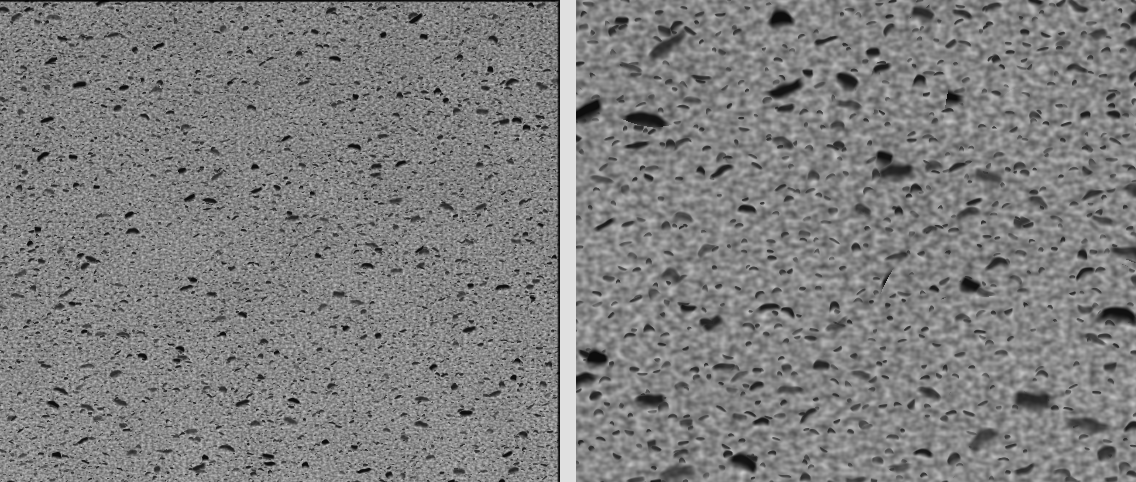
Left, the full canvas; right, a detail of the centre.
Give the GLSL for this texture, as a WebGL 2 fragment shader.

```glsl
#version 300 es
precision highp float;
// Grey, finely grained plaster, pocked by dark crescent-shaped pits.
// Three grids of jittered cells scatter arched pits from large to tiny;
// gradient noise supplies the grain, clustering and ragged pit outlines.

#define BASE_TONE 0.530
#define TONE_DRIFT 0.045
#define GRAIN_FREQ 165.0
#define GRAIN_GAIN 0.25
#define PIT_TONE 0.05
#define PIT_CELL 0.046
#define CELL_SHRINK 0.52
#define PIT_DENSITY 0.42
#define PIT_DEPTH 1.0
#define TILT_RANGE 0.55
#define RAGGEDNESS 0.0022
#define BORDER_WIDTH 0.0035

uniform vec2 u_resolution;
out vec4 outColor;

vec4 hash4(vec2 p) {
    vec4 q = fract(p.xyxy * vec4(0.1031, 0.1030, 0.0973, 0.1099));
    q += dot(q, q.wzxy + 33.33);
    return fract((q.xxyz + q.yzzw) * q.zywx);
}

// Gradient noise, roughly -0.7 to 0.7
float cornerValue(vec2 cell, vec2 offset) {
    float angle = 6.2832 * hash4(cell + 71.0).x;
    return dot(vec2(cos(angle), sin(angle)), offset);
}

float gradientNoise(vec2 p) {
    vec2 i = floor(p), f = p - i;
    vec2 s = f * f * f * (f * (f * 6.0 - 15.0) + 10.0);
    vec2 e = vec2(1.0, 0.0);
    float low = mix(cornerValue(i, f), cornerValue(i + e, f - e), s.x);
    float high = mix(cornerValue(i + e.yx, f - e.yx),
                     cornerValue(i + e.xx, f - e.xx), s.x);
    return mix(low, high, s.y);
}

// One arched pit: x = shadow with a crisp upper rim, y = lit lower lip
vec2 pitShade(vec2 p, float halfWidth, float thickness, float bow, float pixel) {
    float x = p.x / halfWidth;
    float taper = thickness * (1.0 - 0.5 * min(x * x, 1.0));
    float depth = (0.5 * thickness - p.y - bow * thickness * x * x) / taper;
    float soft = max(0.22, 0.7 * pixel / thickness);
    float sides = 1.0 - smoothstep(0.65, 1.1, abs(x));
    float rim = smoothstep(-soft, soft, depth);
    float shadow = rim * (1.0 - smoothstep(0.45, 1.25, depth));
    float lip = smoothstep(0.9, 1.4, depth) * (1.0 - smoothstep(1.4, 2.1, depth));
    return vec2(shadow, lip) * sides;
}

// A jittered grid of pits with random size, tilt and depth
vec2 pitLayer(vec2 p, float cellSize, float density, float seed, float pixel) {
    vec2 home = floor(p / cellSize);
    vec2 shade = vec2(0.0);
    for (int j = -1; j <= 1; j++) {
        for (int i = -1; i <= 1; i++) {
            vec2 cell = home + vec2(i, j);
            vec4 place = hash4(cell + seed);
            vec4 form = hash4(cell + seed + 137.0);
            if (place.z > density) continue;
            vec2 local = p - (cell + place.xy) * cellSize;
            float tilt = TILT_RANGE * (2.0 * form.x - 0.85);
            float c = cos(tilt), s = sin(tilt);
            local = mat2(c, -s, s, c) * local;
            float halfWidth = cellSize * (0.15 + 0.24 * form.y * form.y);
            float thickness = cellSize * mix(0.17, 0.28, form.z);
            float strength = mix(0.55, 1.1, place.w);
            vec2 pit = pitShade(local, halfWidth, thickness, 0.75 * form.w, pixel);
            shade = max(shade, pit * strength);
        }
    }
    return shade;
}

void main() {
    float pixel = 1.0 / u_resolution.y;
    vec2 p = gl_FragCoord.xy * pixel;
    float aspect = u_resolution.x * pixel;

    // Grain, slightly stretched sideways, over a slow vertical drift
    vec2 g = p * GRAIN_FREQ;
    float grain = gradientNoise(g * vec2(0.85, 1.15))
                + 0.6 * gradientNoise(g * vec2(1.5, 1.75) + 19.3);
    float tone = BASE_TONE + TONE_DRIFT * (0.5 - p.y) + GRAIN_GAIN * grain;
    tone += 0.03 * gradientNoise(p * 9.0);

    // Pits, with ragged outlines and uneven density
    vec2 ragged = p + RAGGEDNESS * vec2(gradientNoise(p * 120.0 + 5.7),
                                        gradientNoise(p * 105.0 + 43.1));
    float cluster = 1.0 + 0.5 * gradientNoise(p * 5.0 + 11.0);
    float cellSize = PIT_CELL, density = PIT_DENSITY, depth = PIT_DEPTH;
    vec2 shade = vec2(0.0);
    for (int k = 0; k < 3; k++) {
        vec2 layer = pitLayer(ragged, cellSize, density * cluster,
                              float(k) * 53.0 + 17.0, pixel);
        shade = max(shade, layer * depth);
        cellSize *= CELL_SHRINK;
        density *= 1.35;
        depth *= 0.82;
    }
    tone += 0.05 * shade.y;
    tone = mix(tone, PIT_TONE, clamp(shade.x, 0.0, 1.0));

    // Thin dark border along the top and right
    float edge = min(1.0 - p.y, 0.8 * (aspect - p.x));
    tone *= mix(0.1, 1.0, smoothstep(BORDER_WIDTH - pixel, BORDER_WIDTH + pixel, edge));

    outColor = vec4(vec3(clamp(tone, 0.0, 1.0)), 1.0);
}
```
